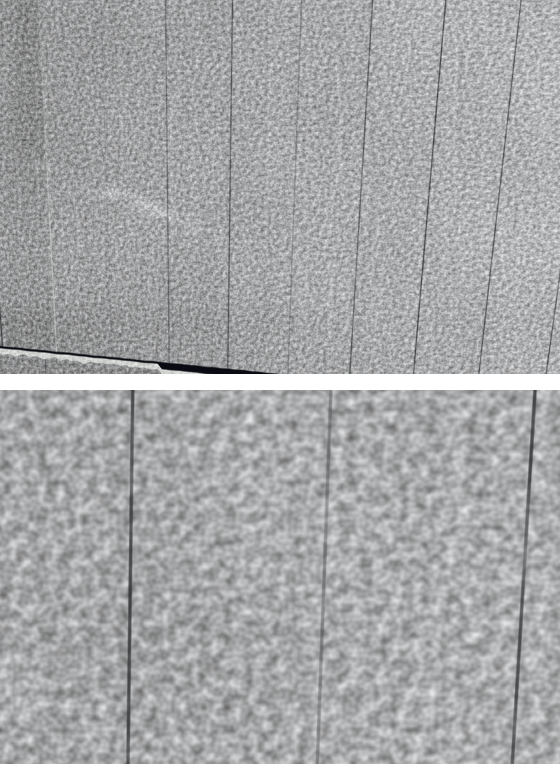
Top: the whole. Bottom: its middle third, enlarged.
Reproduce this texture procedurally as a WebGL 2 fragment shader.

```glsl
#version 300 es
precision highp float;

uniform vec2 u_resolution;
out vec4 outColor;

// Seam k crosses an edge of the canvas at x = a + b*k + c*k*k
const vec3 SEAMS_TOP = vec3(0.1016, 0.1650, 0.00279);
const vec3 SEAMS_BOTTOM = vec3(0.1543, 0.1445, 0.00234);
const float SEAM_STRENGTH[10] = float[10](0.9, 0.0, 0.16, 0.6, 0.8, 0.4, 0.8, 0.95, 0.85, 0.85);
const float SEAM_HALF_WIDTH = 0.0015;
const float GRAIN_SCALE = 95.0;
const float GRAIN_COARSE = 0.20;
const float GRAIN_FINE = 0.17;
const float RELIEF = 0.10;
const float SHADE_LEFT = 0.605;
const float SHADE_RIGHT = 0.705;
const float SCUFF_GAIN = 0.11;
const vec3 STONE_TINT = vec3(0.996, 1.0, 1.006);
const vec3 SEAM_COLOR = vec3(0.17, 0.18, 0.19);
const vec3 CHIP_COLOR = vec3(0.82, 0.83, 0.82);
const vec3 GAP_COLOR = vec3(0.04, 0.045, 0.07);

vec2 hashGradient(vec2 cell) {
  vec3 q = fract(vec3(cell.xyx) * vec3(0.1031, 0.1030, 0.0973));
  q += dot(q, q.yzx + 33.33);
  float angle = 6.28319 * fract((q.x + q.y) * q.z);
  return vec2(cos(angle), sin(angle));
}

float gradientNoise(vec2 p) {
  vec2 i = floor(p), f = fract(p);
  vec2 u = f * f * f * (f * (f * 6.0 - 15.0) + 10.0);
  vec2 e = vec2(1.0, 0.0);
  float low = mix(dot(hashGradient(i), f), dot(hashGradient(i + e), f - e), u.x);
  float high = mix(dot(hashGradient(i + e.yx), f - e.yx), dot(hashGradient(i + 1.0), f - 1.0), u.x);
  return mix(low, high, u.y);
}

// Coverage of the region where d < 0
float fill(float d, float pixel) {
  return 1.0 - smoothstep(-pixel, pixel, d);
}

// Pitted stone: two sizes of grain plus relief lit from the upper left
float stoneGrain(vec2 p) {
  vec2 q = p * GRAIN_SCALE;
  vec2 lightStep = vec2(-0.25, 0.25);
  float relief = gradientNoise(q + 40.0 - lightStep) - gradientNoise(q + 40.0 + lightStep);
  return GRAIN_COARSE * gradientNoise(q)
       + GRAIN_FINE * gradientNoise(q * 2.1 + 17.0) + RELIEF * relief;
}

float wallShade(vec2 p, float panel) {
  float across = p.x / 1.5;
  float shade = mix(SHADE_LEFT, SHADE_RIGHT, across);
  shade += 0.04 * gradientNoise(p * vec2(3.0, 4.0) + 5.0);
  shade += 0.03 * gradientNoise(vec2(p.x * 45.0, p.y * 2.5));
  // Damp foot of the wall
  float footEdge = 0.21 + 0.02 * gradientNoise(p * 6.0);
  shade -= 0.04 * (1.0 - smoothstep(footEdge - 0.08, footEdge, p.y)) * (1.0 - 0.7 * across);
  // Leftmost panel falls into shadow
  float shadow = smoothstep(0.0, 0.07, p.x) * smoothstep(0.2, 0.8, p.y) + 0.3;
  return shade - 0.05 * shadow * (1.0 - step(0.0, panel));
}

// Pale scrape curving down to the right
float scuff(vec2 p) {
  float offset = p.y - (0.555 - 0.13 * p.x - 0.34 * p.x * p.x);
  float patches = smoothstep(-0.3, 0.45, gradientNoise(p * vec2(14.0, 22.0)));
  float extent = smoothstep(0.05, 0.1, p.x) * (1.0 - smoothstep(0.54, 0.63, p.x));
  return exp(-offset * offset / 0.0005) * patches * extent;
}

void main() {
  vec2 p = gl_FragCoord.xy / u_resolution.y;
  float pixel = 1.0 / u_resolution.y;

  // Panel coordinate: invert the seam spacing at this height
  vec3 s = mix(SEAMS_BOTTOM, SEAMS_TOP, p.y);
  float spread = sqrt(max(s.y * s.y + 4.0 * s.z * (p.x - s.x), 0.0001));
  float panel = (spread - s.y) / (2.0 * s.z);
  float seam = round(panel);
  float seamDistance = abs(panel - seam) * spread;

  // Stone surface, its grain widening with the panels
  float shade = wallShade(p, panel) + SCUFF_GAIN * scuff(p);
  shade += stoneGrain(vec2(panel * 0.16 + 1.0, p.y));
  vec3 color = shade * STONE_TINT;

  // Seams, uneven along their length; the first one is chipped pale
  float wear = 0.9 + 0.6 * gradientNoise(vec2(seam * 7.3, p.y * 28.0));
  float line = fill(seamDistance - SEAM_HALF_WIDTH, pixel) * clamp(wear, 0.0, 1.0);
  color = mix(color, SEAM_COLOR, line * SEAM_STRENGTH[clamp(int(seam) + 1, 0, 9)]);
  float chipped = (1.0 - step(0.5, abs(seam))) * mix(0.8, 0.3, smoothstep(0.3, 0.8, p.y));
  color = mix(color, CHIP_COLOR, line * chipped);

  // Lower course: stone, broken pale lip, then the dark gap above it
  float drop = 0.075 - 0.1 * p.x + 0.002 * gradientNoise(vec2(p.x * 30.0, 3.0)) - p.y;
  float openGap = smoothstep(0.42, 0.435, p.x);
  float gapDepth = mix(0.006, 0.019, openGap);
  float lipDepth = gapDepth + 0.014 + 0.012 * gradientNoise(vec2(p.x * 38.0, 9.0));
  vec3 lowerStone = (0.55 + stoneGrain(p + 3.0)) * STONE_TINT;
  lowerStone = mix(lowerStone, SEAM_COLOR, 0.6 * fill(abs(p.x - 0.122) - SEAM_HALF_WIDTH, pixel));
  vec3 lip = CHIP_COLOR + 0.5 * stoneGrain(p + 7.0);
  vec3 course = mix(lowerStone, lip, fill(drop - lipDepth, pixel));
  course = mix(course, GAP_COLOR, fill(drop - gapDepth, pixel));
  color = mix(color, course, fill(-drop, pixel));

  outColor = vec4(clamp(color, 0.0, 1.0), 1.0);
}
```
